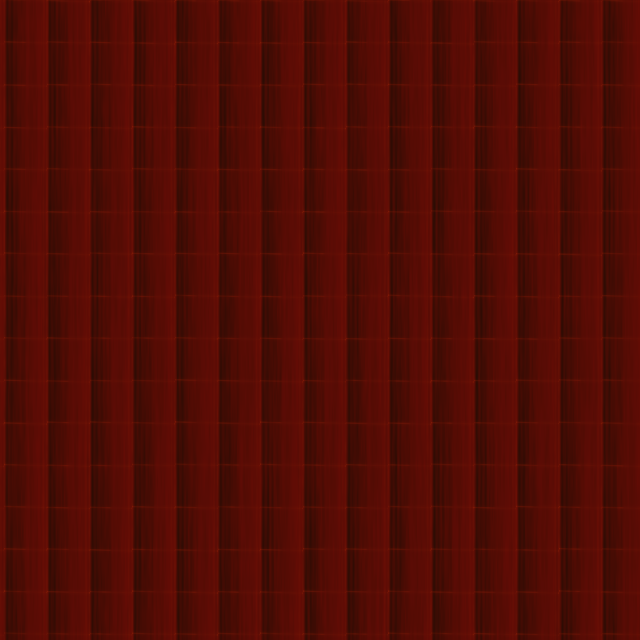
A WebGL 1 fragment shader for this pattern:

```glsl
precision highp float;
// Dark red ribbed panels: shaded vertical slats with streaky grain and faint glowing seams.

uniform vec2 u_resolution;

const vec2 REPEATS = vec2(15.0, 15.15);
const vec2 OFFSET = vec2(0.1, 0.15);
const vec3 SHADOW = vec3(0.20, 0.046, 0.016);
const vec3 LIT = vec3(0.375, 0.047, 0.018);
const vec3 GLOW = vec3(0.50, 0.10, 0.02);

float hash(vec2 p) {
  return fract(sin(dot(p, vec2(127.1, 311.7))) * 43758.5453);
}

float noise(vec2 p) {
  vec2 cell = floor(p);
  vec2 f = fract(p);
  f = f * f * (3.0 - 2.0 * f);
  float low = mix(hash(cell), hash(cell + vec2(1.0, 0.0)), f.x);
  float high = mix(hash(cell + vec2(0.0, 1.0)), hash(cell + vec2(1.0, 1.0)), f.x);
  return mix(low, high, f.y);
}

// Soft line around zero distance, never thinner than a pixel
float softLine(float distance, float halfWidth, float pixel) {
  return 1.0 - smoothstep(0.0, halfWidth + pixel, abs(distance));
}

// Distance to the nearest whole number, signed
float wrapped(float x) {
  return fract(x + 0.5) - 0.5;
}

// Brightness across one slat: flat dark half, step, flat lit half
float slatShade(float x, float pixel) {
  float shade = 0.36 + 0.24 * smoothstep(0.12, 0.46, x);
  shade += 0.20 * smoothstep(0.48 - pixel, 0.52 + pixel, x);
  shade += 0.17 * smoothstep(0.60, 0.95, x);
  return mix(0.95, shade, smoothstep(0.0, 0.04 + pixel, x));
}

// Narrow dark grooves near the shaded edge of a slat
float grooves(float x, float pixel) {
  float sum = 0.0;
  for (int i = 0; i < 3; i++) {
    float n = float(i);
    sum += softLine(x - 0.075 - 0.105 * n, 0.025, pixel) * (1.0 - 0.25 * n);
  }
  return sum;
}

// Vertical streaks: long ones along the slat and shorter fibres
float grain(vec2 p) {
  float streak = noise(vec2(p.x * 21.0, p.y * 0.5)) - 0.5;
  float fibre = noise(vec2(p.x * 32.0 + 7.0, p.y * 2.5)) - 0.5;
  return 0.32 * streak + 0.22 * fibre;
}

void main() {
  vec2 p = gl_FragCoord.xy / u_resolution * REPEATS - OFFSET;
  vec2 pixel = REPEATS / u_resolution;
  float x = fract(p.x);
  float column = floor(p.x);

  // Seams sag slightly to the right and drift between slats
  float drift = 0.03 * (hash(vec2(column, floor(p.y + 0.5))) - 0.5);
  float seamY = wrapped(p.y + 0.03 * x + drift);
  float darkHalf = 1.0 - smoothstep(0.46, 0.54, x);

  // Slat shading, grooves, streaks and a darker foot in every panel
  float shade = slatShade(x, pixel.x);
  float grooveDepth = 0.24 + 0.14 * noise(vec2(column * 3.7, p.y * 0.8));
  shade -= grooveDepth * grooves(x, pixel.x);
  shade += grain(p) * mix(0.65, 1.0, darkHalf);
  shade -= 0.10 * darkHalf * (0.5 - fract(p.y));
  vec3 color = mix(SHADOW, LIT, clamp(shade, -0.3, 1.08));

  // Seam and rib highlights, uneven along their length
  float wear = 0.6 + 0.8 * noise(p * vec2(9.0, 5.0));
  float seam = softLine(seamY, 0.008, pixel.y);
  float halo = softLine(seamY, 0.08, pixel.y);
  float rib = softLine(wrapped(p.x), 0.012, pixel.x);
  float innerRib = softLine(x - 0.92, 0.012, pixel.x);
  float glow = seam * mix(0.08, 0.26, darkHalf) + halo * 0.07;
  glow += rib * (0.20 + 0.3 * seam) + innerRib * 0.14;
  color = mix(color, GLOW, clamp(glow * wear, 0.0, 0.9));

  gl_FragColor = vec4(color, 1.0);
}
```
